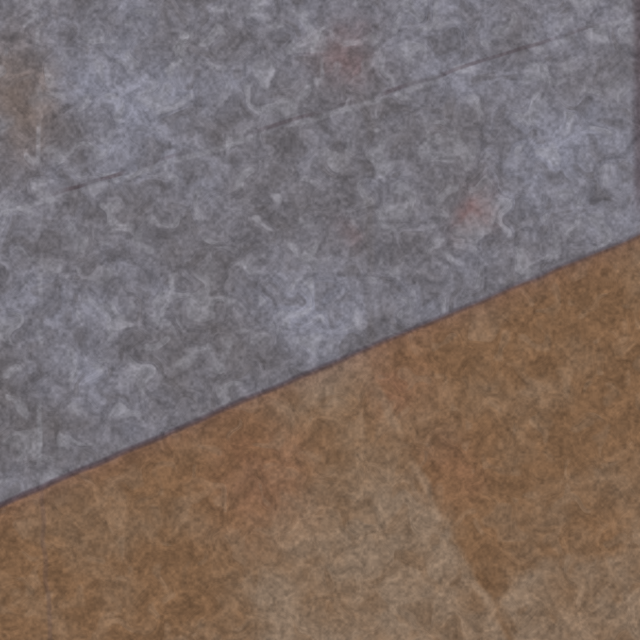
Write a Shadertoy shader that draws this texture.

```glsl
// Weathered blue-grey stone wall meeting a worn ochre tiled floor along a slanted seam.

const vec3 WALL_MID = vec3(0.452, 0.441, 0.468);
const vec3 WALL_BLUE = vec3(0.518, 0.518, 0.568);
const vec3 WALL_DARK = vec3(0.390, 0.370, 0.375);
const vec3 WALL_PALE = vec3(0.600, 0.595, 0.620);
const vec3 RUST = vec3(0.500, 0.375, 0.370);
const vec3 FLOOR_OCHRE = vec3(0.485, 0.370, 0.275);
const vec3 FLOOR_PALE = vec3(0.530, 0.450, 0.380);
const vec3 FLOOR_RED = vec3(0.520, 0.365, 0.285);
const vec3 SEAM_DARK = vec3(0.300, 0.250, 0.270);
const float GRAIN = 0.17;
const float MOTTLE = 0.34;
const float FLECK = 0.30;

// Stain centre, radius and tone: positive is blue, negative is dark.
const vec4 STAINS[11] = vec4[11](
    vec4(0.18, 0.88, 0.11, 0.60), vec4(0.24, 0.78, 0.08, 0.55),
    vec4(0.47, 0.49, 0.07, 0.55), vec4(0.90, 0.76, 0.10, 0.55),
    vec4(0.12, 0.47, 0.09, 0.45), vec4(0.68, 0.97, 0.09, 0.50),
    vec4(0.12, 0.76, 0.06, -0.60), vec4(0.40, 0.68, 0.15, -0.35),
    vec4(0.03, 0.34, 0.10, -0.65), vec4(0.36, 0.43, 0.09, -0.50),
    vec4(0.67, 0.74, 0.09, -0.40));

float hash(vec2 p) {
    vec3 q = fract(vec3(p.xyx) * 0.1031);
    q += dot(q, q.yzx + 33.33);
    return fract((q.x + q.y) * q.z);
}

float noise(vec2 p) {
    vec2 i = floor(p), f = fract(p);
    f = f * f * (3.0 - 2.0 * f);
    return mix(mix(hash(i), hash(i + vec2(1, 0)), f.x),
               mix(hash(i + vec2(0, 1)), hash(i + vec2(1, 1)), f.x), f.y);
}

float fbm(vec2 p) {
    float sum = 0.0, amp = 0.5;
    for (int i = 0; i < 5; i++) {
        sum += amp * noise(p);
        p = mat2(1.6, 1.2, -1.2, 1.6) * p + 7.3;
        amp *= 0.55;
    }
    return sum / 1.055;
}

float blob(vec2 p, vec2 centre, float radius) {
    vec2 d = (p - centre) / radius;
    return exp(-dot(d, d));
}

float line(float d, float width) {
    return 1.0 - smoothstep(width * 0.2, width, abs(d));
}

// Pale curved chips, repeated in a loose grid of columns and rows.
float chips(vec2 p) {
    float sum = 0.0;
    for (int k = 0; k < 4; k++) {
        float col = float(k % 2), row = float(k / 2);
        vec2 c = vec2(0.28 + 0.22 * col - 0.015 * row, 0.92 - row * (0.39 - 0.05 * col));
        vec2 d = p - c;
        float hook = col < 0.5 ? 0.010 * sin(d.y * 42.0) : 9.0 * d.y * d.y - 0.008;
        float bend = hook + 0.016 * (noise(p * 55.0) - 0.5);
        sum += line(d.x - bend, 0.008) * (1.0 - smoothstep(0.030, 0.050, abs(d.y)));
    }
    return sum * smoothstep(0.15, 0.6, noise(p * 65.0 + 3.0));
}

vec3 wallColor(vec2 p, vec2 warped, vec2 curl, float wobble) {
    float tone = 0.12;
    for (int i = 0; i < 11; i++) tone += STAINS[i].w * blob(warped, STAINS[i].xy, STAINS[i].z);
    tone += 1.5 * (fbm(p * 15.0 + 4.0) - 0.5);
    vec3 col = mix(WALL_MID, WALL_BLUE, clamp(tone, 0.0, 1.0));
    col = mix(col, WALL_DARK, clamp(-tone, 0.0, 1.0));
    float rust = 0.65 * blob(warped, vec2(0.742, 0.685), 0.032)
               + 0.45 * blob(warped, vec2(0.54, 0.91), 0.045)
               + 0.25 * blob(warped, vec2(0.53, 0.62), 0.025);
    col = mix(col, RUST, rust);
    col = mix(col, FLOOR_OCHRE, 0.35 * blob((warped - vec2(0.03, 0.84)) * vec2(1.0, 0.45), vec2(0), 0.045));

    // Rough pale and dark flecks, chips and broken block joints.
    float flake = noise(curl * 48.0);
    col = mix(col, WALL_PALE, FLECK * 1.3 * smoothstep(0.62, 0.88, flake));
    col = mix(col, WALL_DARK * 0.9, FLECK * smoothstep(0.38, 0.12, flake));
    col = mix(col, WALL_PALE, 0.55 * chips(p));
    float broken = smoothstep(0.25, 0.75, noise(p * 34.0 + 2.0));
    float course = p.y - (0.674 + 0.29 * p.x + 0.02 * p.x * p.x) - wobble * 0.5;
    col = mix(col, SEAM_DARK, 0.55 * line(course, 0.005) * broken * (1.0 - 0.4 * p.x));
    col = mix(col, WALL_PALE, 0.35 * line(course + 0.008, 0.007) * (1.0 - broken));
    col = mix(col, WALL_PALE, 0.40 * line(p.x - 0.061 - wobble * 0.5, 0.006) * broken);
    col = mix(col, WALL_DARK, 0.40 * line(p.x - 0.578 - wobble, 0.010) * broken);
    col = mix(col, SEAM_DARK, 0.50 * smoothstep(0.984, 0.998, p.x) * smoothstep(0.64, 0.72, p.y));
    return col;
}

vec3 floorColor(vec2 p, vec2 warped, vec2 curl, float below, float wobble) {
    // Worn pale tile bounded by a slanted joint on its right.
    float joint = p.x - (0.580 + (0.42 - p.y) * 0.52) - 1.5 * wobble;
    float leftSide = smoothstep(0.30, 0.42, warped.x - 0.2 * warped.y);
    float topSide = 1.0 - smoothstep(0.20, 0.34, warped.y);
    float pale = 0.75 * leftSide * topSide * (1.0 - smoothstep(-0.012, 0.012, joint));
    float corner = 1.0 - smoothstep(-0.02, 0.025, warped.y - 0.07 - 0.48 * (warped.x - 0.78));
    pale = max(pale, 0.65 * corner * smoothstep(0.0, 0.02, joint));
    pale = max(pale, 0.65 * blob(warped, vec2(0.53, 0.41), 0.09)) + 0.06;
    pale += 1.2 * (fbm(p * 16.0 + 9.0) - 0.47);
    vec3 col = mix(FLOOR_OCHRE, FLOOR_PALE, clamp(pale, 0.0, 1.0));
    float red = 0.5 * blob(warped, vec2(0.41, 0.25), 0.075) + 0.6 * blob(warped, vec2(0.63, 0.40), 0.05)
              + 0.4 * blob(warped, vec2(0.70, 0.27), 0.05);
    col = mix(col, FLOOR_RED, red);
    float flake = noise(curl * 52.0 + 20.0);
    col = mix(col, FLOOR_PALE * 1.06, FLECK * smoothstep(0.60, 0.90, flake));
    col = mix(col, FLOOR_OCHRE * 0.88, FLECK * smoothstep(0.40, 0.12, flake));
    col = mix(col, FLOOR_PALE * 1.08, 0.50 * line(joint + 0.008, 0.014) * smoothstep(0.25, 0.65, noise(p * 26.0)));
    col = mix(col, SEAM_DARK, 0.22 * line(p.x - 0.078 + 0.06 * p.y - wobble * 0.5, 0.006));
    return mix(col, RUST * 0.93, 0.35 * exp(-below * 45.0));
}

void mainImage(out vec4 fragColor, in vec2 fragCoord) {
    vec2 p = fragCoord / iResolution.xy;
    vec2 warped = p + 0.09 * (vec2(fbm(p * 13.0), fbm(p * 13.0 + 31.0)) - 0.5);
    vec2 curl = p + 0.035 * (vec2(noise(p * 38.0), noise(p * 38.0 + 17.0)) - 0.5);
    float wobble = 0.012 * (noise(p * 32.0) - 0.5);
    float mottle = fbm(curl * 62.0) - 0.5;
    float seam = p.y - (0.210 + 0.423 * p.x + 0.012 * p.x * (1.0 - p.x)) - 0.25 * wobble;

    vec3 wall = wallColor(p, warped, curl, wobble);
    vec3 ground = floorColor(p, warped, curl, max(-seam, 0.0), wobble);
    vec3 col = mix(ground, wall, smoothstep(-0.003, 0.003, seam));
    col = mix(col, SEAM_DARK, 0.75 * line(seam, 0.008) * (1.0 - 0.5 * p.x));

    float grain = noise(p * 170.0) + 0.6 * noise(p * 290.0 + 11.0) - 0.8;
    col *= 1.0 + MOTTLE * mottle + GRAIN * grain;
    fragColor = vec4(col, 1.0);
}
```
